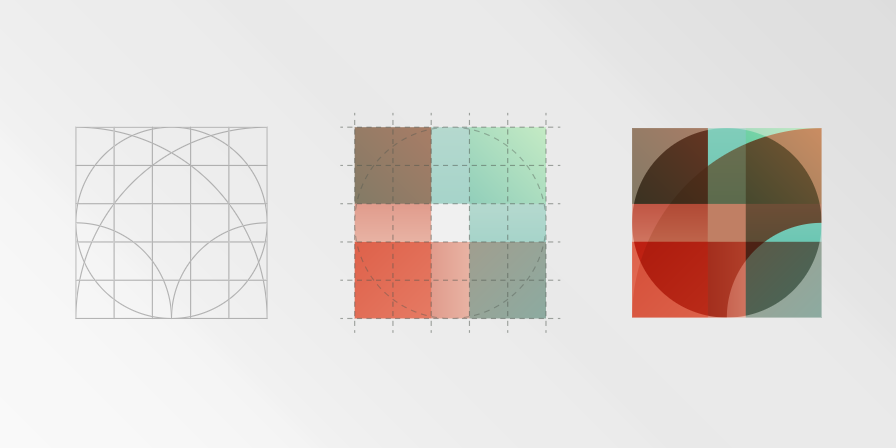
Give the GLSL for this background, as a WebGL 1 fragment shader.

```glsl
precision highp float;

uniform vec2 u_resolution;

// Antialiased coverage of a shape, d < 0 inside; px is one pixel in local units
float fill(float d, float px) {
  return clamp(0.5 - d / px, 0.0, 1.0);
}

float stroke(float d, float px) {
  return fill(abs(d) - 0.003, px);
}

float boxDist(vec2 q, float grow) {
  vec2 d = abs(q - 0.5) - 0.5 - grow;
  return max(d.x, d.y);
}

float dash(float t) {
  return smoothstep(0.32, 0.22, abs(fract(t) - 0.5));
}

// Picks one of three bands split at 0.4 and 0.6
vec3 bands(vec3 a, vec3 b, vec3 c, float t, float px) {
  return mix(mix(a, b, fill(0.4 - t, px)), c, fill(0.6 - t, px));
}

// Five by five construction lines; x holds vertical, y horizontal ones
vec2 gridLines(vec2 q, float overhang, float px) {
  vec2 d = abs(fract(q * 5.0 + 0.5) - 0.5) / 5.0;
  return vec2(stroke(d.x, px), stroke(d.y, px)) * fill(boxDist(q, overhang), px);
}

// Nine gradient tiles
vec3 tiles(vec2 q, float px) {
  vec2 low = clamp(q / 0.4, 0.0, 1.0);
  vec2 mid = clamp((q - 0.4) / 0.2, 0.0, 1.0);
  vec2 high = clamp((q - 0.6) / 0.4, 0.0, 1.0);

  vec3 brown = mix(vec3(0.51, 0.48, 0.40), vec3(0.66, 0.49, 0.40), (low.x + high.y) * 0.5);
  vec3 green = mix(vec3(0.57, 0.81, 0.73), vec3(0.77, 0.92, 0.77), (high.x + high.y) * 0.5);
  vec3 red = mix(vec3(0.90, 0.48, 0.39), vec3(0.87, 0.38, 0.29), (1.0 - low.x + low.y) * 0.5);
  vec3 gray = mix(vec3(0.55, 0.67, 0.63), vec3(0.63, 0.62, 0.56), (1.0 - high.x + low.y) * 0.5);
  vec3 paleTeal = vec3(0.65, 0.83, 0.79);
  vec3 mist = vec3(0.71, 0.85, 0.81);
  vec3 rose = vec3(0.88, 0.61, 0.55);
  vec3 blush = vec3(0.91, 0.70, 0.64);

  vec3 top = bands(brown, mix(paleTeal, mist, high.y), green, q.x, px);
  vec3 middle = bands(mix(blush, rose, mid.y), vec3(0.94), mix(paleTeal, mist, mid.y), q.x, px);
  vec3 bottom = bands(red, mix(rose, blush, mid.x), gray, q.x, px);
  return bands(bottom, middle, top, q.y, px);
}

// Tiles deepened by a disc and warmed by a quarter disc with a bite taken out
vec3 emblem(vec2 q, float px) {
  vec3 c = tiles(q, px);
  float disc = fill(length(q - 0.5) - 0.5, px);
  float corner = length(q - vec2(1.0, 0.0));
  float sweep = fill(max(corner - 1.0, 0.5 - corner), px);

  float teal = fill(0.4 - min(q.x, q.y), px);
  vec3 depth = mix(vec3(2.2), vec3(2.0, 1.35, 1.5), teal);
  vec3 deep = pow(c, depth);
  vec3 tint = bands(vec3(0.92, 0.86, 0.78), vec3(0.85, 0.54, 0.43), vec3(0.85, 0.38, 0.29), q.x, px);
  vec3 outerTint = mix(vec3(0.96, 0.80, 0.75), vec3(1.03, 0.60, 0.50), teal);

  c *= mix(vec3(1.0), outerTint, sweep);
  deep *= mix(vec3(1.0), tint, sweep);
  return mix(c, deep, disc);
}

void main() {
  vec2 p = gl_FragCoord.xy / u_resolution.y;
  p.x += 1.0 - 0.5 * u_resolution.x / u_resolution.y;
  float px = 1.0 / (0.427 * u_resolution.y);

  // Paper with soft diagonal sheen
  float slope = (p.x + p.y) / 3.0;
  float paper = 0.975 - 0.06 * smoothstep(0.0, 0.5, slope) - 0.05 * smoothstep(0.6, 1.0, slope);
  paper += 0.008 * smoothstep(0.0, 1.0, fract(slope * 4.0)) * smoothstep(1.0, 0.9, fract(slope * 4.0));
  vec3 color = vec3(paper);

  // Left panel: grid, circle and arcs
  vec2 q = (p - vec2(0.3828, 0.5026)) / 0.427 + 0.5;
  vec2 grid = gridLines(q, 0.003, px);
  float fromLeft = length(q);
  float fromRight = length(q - vec2(1.0, 0.0));
  float arcs = max(stroke(fromLeft - 1.0, px), stroke(fromRight - 1.0, px));
  arcs = max(arcs, max(stroke(fromLeft - 0.5, px), stroke(fromRight - 0.5, px)));
  arcs = max(arcs, stroke(length(q - 0.5) - 0.5, px)) * fill(boxDist(q, 0.003), px);
  color = mix(color, vec3(0.45), 0.5 * max(arcs, max(grid.x, grid.y)));

  // Middle panel: tiles under dashed guides
  q = (p - vec2(1.0052, 0.5026)) / 0.427 + 0.5;
  color = mix(color, tiles(q, px), fill(boxDist(q, 0.0), px));
  grid = gridLines(q, 0.075, px) * vec2(dash(q.y * 20.0), dash(q.x * 20.0));
  vec2 r = q - 0.5;
  float ring = stroke(length(r) - 0.5, px) * dash(atan(r.y, r.x) * 56.0 / 6.28319);
  color = mix(color, vec3(0.30, 0.33, 0.30), 0.5 * max(0.8 * ring, max(grid.x, grid.y)));

  // Right panel: finished emblem
  q = (p - vec2(1.6224, 0.5026)) / 0.423 + 0.5;
  color = mix(color, emblem(q, px), fill(boxDist(q, 0.0), px));

  gl_FragColor = vec4(color, 1.0);
}
```
